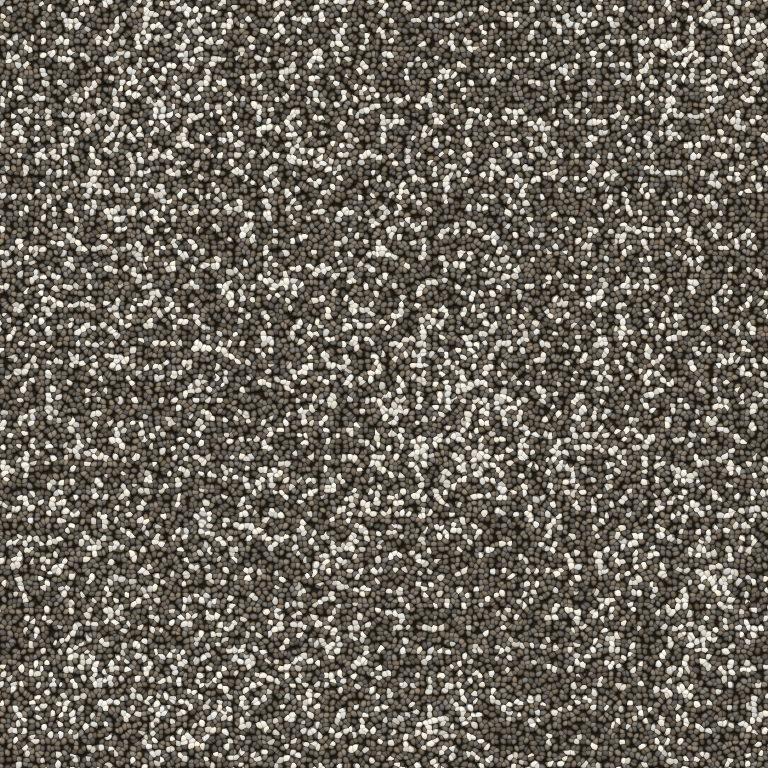
A Shadertoy shader for this texture:

```glsl
// Fine granular surface: dark brown-grey grains with scattered cream ones.
// Each jittered grid cell holds one domed, slightly oval grain; the highest
// dome wins, and is shaded by height, creases and a soft light from above.

const float GRAINS = 135.0;        // grains across the canvas height
const float JITTER = 0.85;         // how far grains stray from the grid
const float RADIUS = 0.63;         // mean grain radius, in cells
const float STRETCH = 0.16;        // how oval the grains are
const float PALE_SHARE = 0.25;     // mean share of cream grains
const float CLUMPING = 0.26;       // drift of that share across the canvas
const float CLUMP_SIZE = 7.0;      // size of the drifts, in grains
const float TOP_LIGHT = 0.22;      // strength of the light from above
const int SUBSAMPLES = 2;          // antialiasing samples per axis

const vec3 GAP = vec3(0.130, 0.112, 0.078);
const vec3 DARK_GRAIN = vec3(0.485, 0.448, 0.398);
const vec3 PALE_RIM = vec3(0.46, 0.43, 0.39);
const vec3 PALE_GRAIN = vec3(0.945, 0.925, 0.875);
const vec3 COOL_TINT = vec3(0.95, 1.0, 1.08);
const vec3 WARM_TINT = vec3(1.03, 1.0, 0.95);

float hash(vec2 p) {
    return fract(sin(dot(p, vec2(127.1, 311.7))) * 43758.5453);
}

float valueNoise(vec2 p) {
    vec2 cell = floor(p);
    vec2 f = fract(p);
    f = f * f * (3.0 - 2.0 * f);
    float low = mix(hash(cell), hash(cell + vec2(1.0, 0.0)), f.x);
    float high = mix(hash(cell + vec2(0.0, 1.0)), hash(cell + 1.0), f.x);
    return mix(low, high, f.y);
}

// Height of one grain's dome at an offset from its centre
float domeHeight(vec2 offset, vec2 id) {
    float angle = 3.14159 * hash(id + 31.7);
    vec2 axis = vec2(cos(angle), sin(angle));
    vec2 q = vec2(dot(offset, axis), dot(offset, vec2(-axis.y, axis.x)));
    q *= vec2(1.0 - STRETCH, 1.0 + STRETCH);
    float radius = RADIUS * mix(0.86, 1.14, hash(id + 57.3));
    return 1.0 - dot(q, q) / (radius * radius);
}

vec3 grainColor(vec2 id, float height, float crease, float slope) {
    // Cream grains gather in loose clumps
    float drift = 0.65 * valueNoise(id / CLUMP_SIZE)
                + 0.35 * valueNoise(id / (CLUMP_SIZE * 4.0) + 19.0);
    float paleChance = PALE_SHARE + CLUMPING * (drift - 0.5);
    bool pale = hash(id + 83.1) < paleChance;

    float tone = hash(id + 11.9);
    vec3 tint = mix(WARM_TINT, COOL_TINT, hash(id + 71.3));
    float light = 1.0 + TOP_LIGHT * slope;

    if (pale) {
        vec3 body = mix(PALE_RIM, PALE_GRAIN, smoothstep(-0.15, 0.55, height));
        body *= mix(0.82, 1.03, sqrt(tone)) * mix(vec3(1.0), tint, 0.4);
        return body * mix(0.80, 1.0, crease) * (1.0 + 0.5 * TOP_LIGHT * slope);
    }
    vec3 body = DARK_GRAIN * mix(0.74, 1.20, tone) * tint;
    body = mix(GAP, body, smoothstep(-0.1, 0.95, height));
    return body * mix(0.66, 1.0, crease) * light;
}

vec3 surface(vec2 p) {
    vec2 cell = floor(p);
    vec2 topId = cell;
    vec2 topOffset = vec2(0.0);
    float first = -9.0;
    float second = -9.0;

    // Find the two highest domes here
    for (int y = -1; y <= 1; y++) {
        for (int x = -1; x <= 1; x++) {
            vec2 id = cell + vec2(x, y);
            vec2 jitter = vec2(hash(id), hash(id + 43.7)) - 0.5;
            vec2 offset = p - (id + 0.5 + JITTER * jitter);
            float height = domeHeight(offset, id);
            if (height > first) {
                second = first;
                first = height;
                topId = id;
                topOffset = offset;
            } else {
                second = max(second, height);
            }
        }
    }
    float crease = smoothstep(0.0, 0.4, first - second);
    return grainColor(topId, first, crease, topOffset.y / RADIUS);
}

void mainImage(out vec4 fragColor, in vec2 fragCoord) {
    // Average a small grid of samples inside the pixel
    vec3 total = vec3(0.0);
    for (int j = 0; j < SUBSAMPLES; j++) {
        for (int i = 0; i < SUBSAMPLES; i++) {
            vec2 shift = (vec2(i, j) + 0.5) / float(SUBSAMPLES) - 0.5;
            total += surface((fragCoord + shift) / iResolution.y * GRAINS);
        }
    }
    vec3 color = total / float(SUBSAMPLES * SUBSAMPLES);
    fragColor = vec4(clamp(color, 0.0, 1.0), 1.0);
}
```
